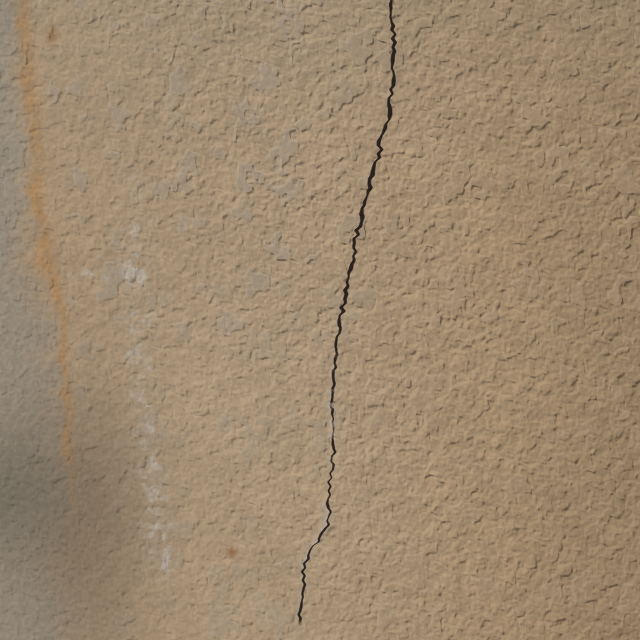
Give the GLSL for this texture, as a three.js fragment shader.

```glsl
// Rough tan stucco wall with a thin dark crack, faint rust streak and pale mineral stains.
varying vec2 vUv;

float hash(vec2 p) {
  vec3 q = fract(vec3(p.xyx) * 0.1031);
  q += dot(q, q.yzx + 33.33);
  return fract((q.x + q.y) * q.z);
}

float noise(vec2 p) {
  vec2 i = floor(p), f = fract(p);
  f = f * f * (3.0 - 2.0 * f);
  return mix(mix(hash(i), hash(i + vec2(1, 0)), f.x),
             mix(hash(i + vec2(0, 1)), hash(i + vec2(1, 1)), f.x), f.y);
}

float fbm(vec2 p) {
  float sum = 0.0, amp = 0.5;
  for (int i = 0; i < 4; i++) {
    sum += amp * noise(p);
    p = mat2(1.6, 1.2, -1.2, 1.6) * p + 7.3;
    amp *= 0.5;
  }
  return sum;
}

float ramp(float a, float b, float v) { return clamp((v - a) / (b - a), 0.0, 1.0); }
float bell(float d, float width) { return exp(-d * d / (width * width)); }
float spot(vec2 p, vec2 center, vec2 size) { return bell(length((p - center) / size), 1.0); }

// Flat trowelled patches, at most one per cell, with ragged rims
float flakes(vec2 p, float cells, float density) {
  vec2 q = p * cells + 0.7 * (vec2(noise(p * 85.0), noise(p * 85.0 + 40.0)) - 0.5);
  vec2 cell = floor(q);
  float cover = 0.0;
  for (int j = -1; j <= 1; j++)
    for (int i = -1; i <= 1; i++) {
      vec2 c = cell + vec2(i, j);
      vec2 d = q - c - 0.2 - 0.6 * vec2(hash(c + 3.1), hash(c + 8.7));
      float radius = mix(0.2, 0.5, hash(c + 19.0)) * step(hash(c + 51.0), density);
      cover = max(cover, smoothstep(0.0, 0.12, radius - length(d * vec2(1.25, 0.85))));
    }
  return cover;
}

float patchCover(vec2 p) {
  float density = 0.6 + 0.4 * smoothstep(0.2, 0.7, p.y);
  return density * max(flakes(p, 19.0, 0.26), 0.8 * flakes(p + 3.7, 38.0, 0.2));
}

float relief(vec2 p) {
  mat2 turn = mat2(0.8, 0.6, -0.6, 0.8);
  vec2 w = turn * p + 0.006 * vec2(noise(p * 110.0), noise(p * 110.0 + 9.0));
  float grain = 0.4 * noise(w * 95.0) + 0.5 * noise(turn * w * 150.0 + 5.0) + 0.4 * noise(w * 250.0);
  grain += 0.35 * smoothstep(0.42, 0.66, noise(turn * w * 78.0 + 17.0));
  return mix(grain, 1.1 + 0.25 * grain, 0.85 * patchCover(p));
}

// Horizontal position of the crack at height y
float crackPath(float y) {
  float x = 0.465 + 0.010 * ramp(0.03, 0.115, y) + 0.035 * ramp(0.115, 0.18, y);
  x += 0.011 * ramp(0.18, 0.3, y) - 0.004 * ramp(0.31, 0.35, y);
  x += 0.004 * ramp(0.35, 0.427, y) + 0.010 * ramp(0.427, 0.5, y);
  x += 0.039 * ramp(0.5, 0.687, y) + 0.041 * ramp(0.687, 0.831, y);
  x += 0.007 * ramp(0.831, 0.941, y) - 0.010 * ramp(0.941, 1.0, y);
  return x + 0.006 * noise(vec2(y * 50.0, 2.0)) + 0.005 * noise(vec2(y * 150.0, 6.0)) - 0.0055;
}

void main() {
  vec2 p = vUv;
  float broad = fbm(p * 5.0), mottled = fbm(p * 34.0 + 11.0);

  // Broad wall colour
  vec3 col = mix(vec3(0.645, 0.56, 0.455), vec3(0.625, 0.53, 0.415), smoothstep(0.45, 0.85, p.x));
  col = mix(col, vec3(0.655, 0.575, 0.475), 0.6 * spot(p, vec2(0.36, 0.4), vec2(0.2, 0.35)));
  col = mix(col, vec3(0.61, 0.545, 0.455), 0.4 * smoothstep(0.65, 1.0, p.y));
  col *= 0.93 + 0.06 * broad + 0.09 * mottled - 0.07 * smoothstep(0.75, 1.0, p.x);

  // Flat patches are greyer on the left
  vec3 patchColor = mix(vec3(0.615, 0.56, 0.49), vec3(0.615, 0.535, 0.435), smoothstep(0.4, 0.7, p.x));
  col = mix(col, patchColor, 0.7 * patchCover(p));

  // Grey weathering along the left and dark damp below
  float edge = p.x + 0.06 * (broad - 0.5) + 0.06 * (mottled - 0.5);
  float greyEdge = mix(0.1, 0.035, smoothstep(0.35, 0.75, p.y));
  col = mix(col, vec3(0.565, 0.53, 0.475), 0.85 * (1.0 - smoothstep(greyEdge - 0.04, greyEdge + 0.04, edge)));
  col = mix(col, vec3(0.5, 0.43, 0.35), 0.8 * spot(p, vec2(0.13, 0.17), vec2(0.1, 0.24)));
  col = mix(col, vec3(0.44, 0.41, 0.36), 0.8 * spot(p, vec2(0.0, 0.23), vec2(0.13, 0.1)));
  col = mix(col, vec3(0.55, 0.51, 0.45), 0.5 * spot(p, vec2(0.04, 0.03), vec2(0.09, 0.05)));

  // Rust streak and spots
  float rustX = 0.033 + 0.025 * ramp(1.0, 0.75, p.y) + 0.04 * ramp(0.68, 0.5, p.y) + 0.015 * ramp(0.5, 0.2, p.y);
  float rust = bell(p.x - rustX + 0.02 * (mottled - 0.5), mix(0.007, 0.014, smoothstep(0.4, 0.9, p.y)));
  rust *= smoothstep(0.13, 0.35, p.y) * (0.1 + 0.7 * mottled);
  rust += 0.4 * spot(p, vec2(0.06, 0.58), vec2(0.04, 0.09)) * mottled;
  col = mix(col, vec3(0.64, 0.47, 0.29), min(rust, 0.55));
  float dots = spot(p, vec2(0.362, 0.137), vec2(0.008)) + 0.7 * spot(p, vec2(0.081, 0.945), vec2(0.009, 0.013));
  col = mix(col, vec3(0.53, 0.34, 0.19), 0.6 * dots);

  // Pale mineral deposits, broken into crumbs
  float chalk = smoothstep(0.46, 0.58, fbm(p * 85.0));
  float veinX = 0.212 + 0.045 * ramp(0.5, 0.1, p.y) + 0.07 * (mottled - 0.5);
  float vein = bell(p.x - veinX, 0.015) * smoothstep(0.08, 0.14, p.y) * (1.0 - smoothstep(0.58, 0.8, p.y));
  float dash = bell(p.y - 0.57 - 0.03 * (mottled - 0.5), 0.008) * ramp(0.09, 0.12, p.x) * ramp(0.24, 0.22, p.x);
  float salts = vein * (0.1 + 0.5 * chalk) + dash * (0.1 + 0.55 * chalk);
  salts += 0.6 * chalk * spot(p, vec2(0.257, 0.125), vec2(0.014, 0.03));
  salts += 0.5 * chalk * spot(p, vec2(0.218, 0.58), vec2(0.013, 0.018));
  col = mix(col, vec3(0.69, 0.66, 0.62), min(salts, 0.7));

  // Grain lit from the upper left, with short dark shadows
  float slope = relief(p) - relief(p + vec2(-0.0025, 0.0031));
  float rough = mix(0.45, 1.0, smoothstep(0.15, 0.85, p.x + 0.35 * p.y));
  float shade = clamp(0.28 * slope, -0.13, 0.09) - 0.22 * smoothstep(0.22, 0.7, -slope);
  col *= 1.0 + rough * shade + 0.07 * (noise(p * 210.0) - 0.5);

  // Thin crack with chalky rim
  float side = (p.x - crackPath(p.y)) * 0.92;
  float chalkZone = spot(p, vec2(0.515, 0.36), vec2(0.05, 0.075)) + spot(p, vec2(0.49, 0.14), vec2(0.06, 0.1));
  col = mix(col, vec3(0.69, 0.66, 0.62), bell(side + 0.003, 0.005) * min(chalkZone, 1.0) * (0.12 + 0.65 * chalk));
  float halfWidth = mix(0.0014, 0.0023, smoothstep(0.35, 0.62, p.y)) * (0.5 + 0.9 * noise(vec2(p.y * 95.0, 4.0)));
  float gap = 1.0 - smoothstep(halfWidth - 0.001, halfWidth + 0.0015, abs(side));
  gap *= ramp(0.022, 0.032, p.y) * (1.0 - 0.6 * chalk * spot(p, vec2(0.52, 0.36), vec2(0.1, 0.07)));
  gl_FragColor = vec4(mix(col, vec3(0.12, 0.095, 0.085), 0.92 * gap), 1.0);
}
```
